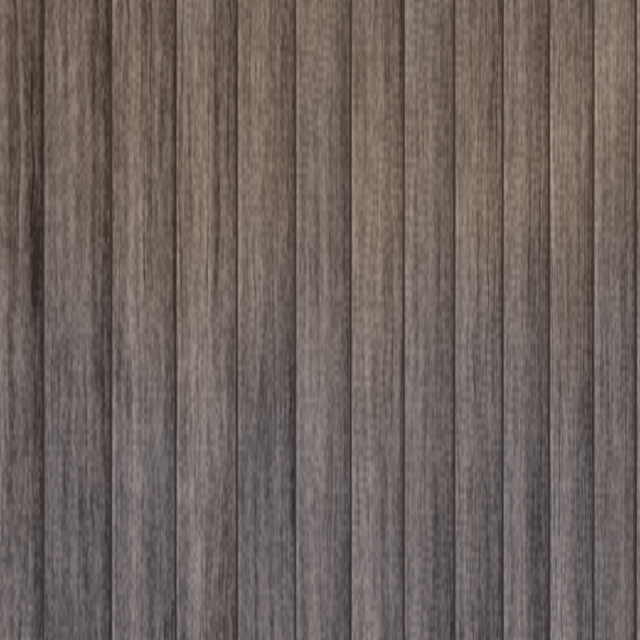
A Shadertoy shader for this texture:

```glsl
// Slat layout: seam k lies at x = (START + PITCH k) / (1 + TAPER k)
const float START = 0.0677;
const float PITCH = 0.1107;
const float TAPER = 0.0267;

// Edges, in canvas units
const float SEAM_HALF_WIDTH = 0.0016;
const float SHADOW_REACH = 0.009;
const float BEVEL_OFFSET = 0.0045;
const float BEVEL_WIDTH = 0.0022;

// Grain
const float FIBRES_PER_SLAT = 25.0;
const float FIBRE_CONTRAST = 0.38;
const float STREAK_CONTRAST = 0.24;
const float FLECK_CONTRAST = 0.24;
const float BASE_TONE = 0.635;

// Colours
const vec3 DARK_WOOD = vec3(0.195, 0.165, 0.155);
const vec3 PALE_WOOD = vec3(0.625, 0.580, 0.558);
const vec3 WARM_TINT = vec3(0.022, 0.002, -0.022);
const vec3 COOL_TINT = vec3(-0.012, -0.002, 0.016);

float hash(vec2 p) {
    return fract(sin(dot(p, vec2(127.1, 311.7))) * 43758.545);
}

float noise(vec2 p) {
    vec2 i = floor(p), f = fract(p);
    f = f * f * (3.0 - 2.0 * f);
    return mix(mix(hash(i), hash(i + vec2(1, 0)), f.x),
               mix(hash(i + vec2(0, 1)), hash(i + vec2(1, 1)), f.x), f.y);
}

// Tone offset from fibres, long streaks and fine flecks
float woodGrain(vec2 uv, float across, float id) {
    float seed = id * 37.0;
    float bend = 0.07 * (noise(vec2(seed + across * 3.0, uv.y * 4.0)) - 0.5)
               + 0.035 * (noise(vec2(seed + across * 7.0, uv.y * 24.0)) - 0.5);
    float x = across + bend;
    float fibre = 0.6 * noise(vec2(x * FIBRES_PER_SLAT + seed, uv.y * 9.0))
                + 0.4 * noise(vec2(x * FIBRES_PER_SLAT * 1.3 + seed, uv.y * 42.0));
    float streak = noise(vec2(x * 9.0 + seed, uv.y * 1.6 + seed));
    float pore = smoothstep(0.68, 0.95, noise(vec2(x * 19.0 - seed, uv.y * 5.0)));
    float fleck = noise(uv * vec2(260.0, 120.0) + seed);
    float strength = mix(0.8, 1.25, hash(vec2(id, 4.0)));
    return strength * (FIBRE_CONTRAST * (fibre - 0.5) + STREAK_CONTRAST * (streak - 0.5)
                       - 0.16 * pore) + FLECK_CONTRAST * (fleck - 0.5);
}

void mainImage(out vec4 fragColor, in vec2 fragCoord) {
    vec2 uv = fragCoord / iResolution.xy;
    float pixel = 1.0 / iResolution.x;

    // Slat index, position across it and its local width
    float scale = PITCH - TAPER * uv.x;
    float slat = (uv.x - START) / scale;
    float id = floor(slat), across = fract(slat);
    float width = scale * scale / (PITCH - TAPER * START);
    float fromLeft = across * width, fromRight = (1.0 - across) * width;

    // Wood tone with a darker right face on each slat
    float tone = BASE_TONE + woodGrain(uv, across, id);
    tone += 0.07 * (hash(vec2(id, 1.0)) - 0.5);
    tone += 0.14 * (noise(vec2(id * 5.3, uv.y * 3.0)) - 0.5);
    float faceEdge = 0.47 + 0.12 * hash(vec2(id, 2.0));
    float faceShade = mix(0.05, 0.14, hash(vec2(id, 3.0)));
    tone -= faceShade * smoothstep(faceEdge - 0.06, faceEdge + 0.06, across);

    // Bevel light, overlap shadow and seam
    float bevel = (fromLeft - BEVEL_OFFSET) / BEVEL_WIDTH;
    tone += 0.11 * exp(-bevel * bevel);
    tone -= 0.32 * exp(-fromRight / SHADOW_REACH);
    float seamDistance = min(fromLeft, fromRight);
    float seam = 1.0 - smoothstep(SEAM_HALF_WIDTH - pixel, SEAM_HALF_WIDTH + pixel, seamDistance);
    tone = mix(tone, 0.06, 0.85 * seam);

    // Slanted glow near the upper right
    float glowAxis = (uv.y - 0.68 - 1.1 * (uv.x - 0.78)) / 0.10;
    float glow = exp(-glowAxis * glowAxis) * smoothstep(0.68, 0.85, uv.x);
    tone += 0.09 * glow * (1.0 - seam);

    // Warm above, cool below, with soft patches
    float patchWarmth = noise(vec2(id * 7.1 + across, uv.y * 4.0 + id)) - 0.5;
    float warmth = clamp(smoothstep(0.15, 0.85, uv.y) + 0.5 * patchWarmth + 0.4 * glow, 0.0, 1.0);
    vec3 color = mix(DARK_WOOD, PALE_WOOD, clamp(tone, 0.0, 1.1));
    color += mix(COOL_TINT, WARM_TINT, warmth);
    fragColor = vec4(color, 1.0);
}
```
